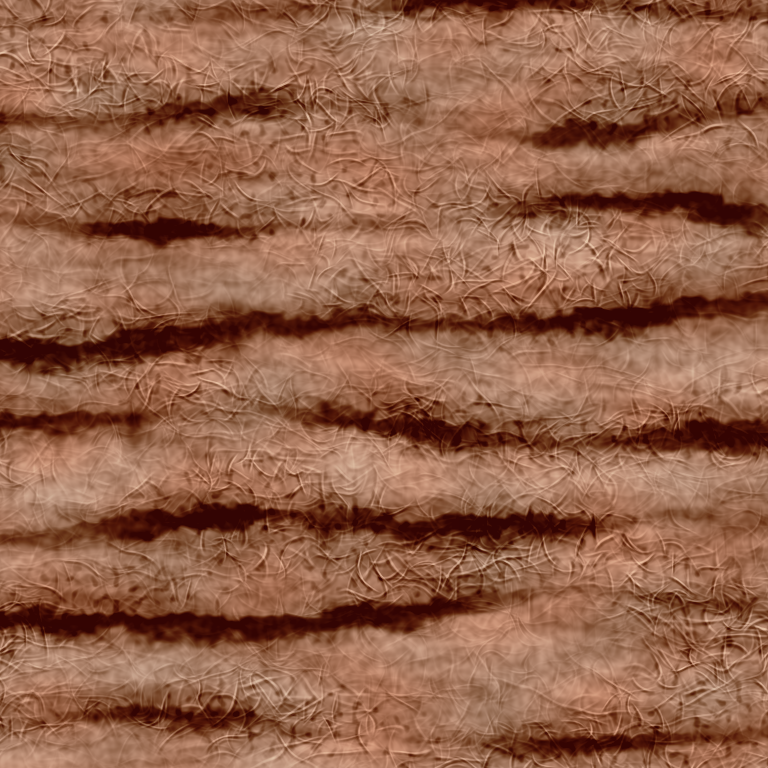
A WebGL 1 fragment shader for this texture:

```glsl
precision highp float;
// Fuzzy brown yarn laid in about seven and a half horizontal courses.
// Broken, tapering shadow gaps divide the courses; tufts of curved hairs,
// streaks, grain and pits form the nap, and one tone indexes a brown ramp.
uniform vec2 u_resolution;

const float ROWS = 7.4;          // courses down the canvas
const float ROW_OFFSET = 0.08;   // phase of the first gap, in rows
const float WANDER = 0.62;       // vertical drift of gaps, in rows
const float FRINGE = 0.13;       // raggedness of gap edges, in rows
const float GAP_DEPTH = 2.9;     // tone lost in the core of a gap
const float HALO_DEPTH = 1.35;   // tone lost around a gap
const float BASE_TONE = 4.25;    // ramp index of plain yarn
const float HAIR_WIDTH = 0.0013; // half width, in canvas units
const float HAIR_LIGHT = 1.55;
const float HAIR_SHADE = 1.6;
const int HAIR_LAYERS = 9;

const vec3 HOLLOW = vec3(0.20, 0.015, 0.01);
const vec3 SHADOW = vec3(0.32, 0.09, 0.03);
const vec3 UMBER = vec3(0.43, 0.22, 0.10);
const vec3 BROWN = vec3(0.54, 0.35, 0.24);
const vec3 ROSE = vec3(0.66, 0.47, 0.37);
const vec3 SAND = vec3(0.78, 0.59, 0.49);
const vec3 STRAW = vec3(0.91, 0.77, 0.65);

float hash(vec2 p) {
  vec3 q = fract(vec3(p.xyx) * 0.1031);
  q += dot(q, q.yzx + 33.33);
  return fract((q.x + q.y) * q.z);
}

vec2 gradient(vec2 cell) {
  float a = 6.2832 * hash(cell);
  return vec2(cos(a), sin(a));
}

float gradientNoise(vec2 p) {
  vec2 i = floor(p), f = p - i;
  vec2 u = f * f * f * (f * (f * 6.0 - 15.0) + 10.0);
  vec2 e = vec2(1.0, 0.0);
  float low = mix(dot(gradient(i), f), dot(gradient(i + e), f - e), u.x);
  float high = mix(dot(gradient(i + e.yx), f - e.yx),
                   dot(gradient(i + e.xx), f - e.xx), u.x);
  return mix(low, high, u.y);
}

// Shadow between courses: x is the tapering core with knots, y its wide halo.
vec2 gapShade(vec2 p) {
  float row = (1.0 - p.y) * ROWS - ROW_OFFSET;
  float ragged = FRINGE * (gradientNoise(p * vec2(14.0, 30.0))
               + 0.7 * gradientNoise(p * vec2(60.0, 75.0)));
  vec2 shade = vec2(0.0);
  for (int j = -1; j <= 2; j++) {
    float k = floor(row) + float(j);
    float drift = WANDER * gradientNoise(vec2(p.x * 1.9 + 3.1, k * 7.37 + 0.4));
    float d = row - k - drift;
    float open = smoothstep(-0.28, 0.25, gradientNoise(vec2(p.x * 2.9, k * 5.71 + 40.3)));
    float s = d / mix(0.45, 1.0, open) + ragged;
    float core = smoothstep(-0.13, -0.04, s) * (1.0 - smoothstep(0.04, 0.21, s));
    float halo = smoothstep(-0.52, -0.05, s) * (1.0 - smoothstep(0.0, 0.38, s));
    shade = max(shade, vec2(mix(0.15, 1.0, open) * core, mix(0.45, 1.0, open) * halo));
    vec2 knot = vec2((p.x - hash(vec2(k, 17.0))) / 0.016, (d - 0.05) / 0.22);
    float present = step(0.55, hash(vec2(k, 29.0)));
    shade.x = max(shade.x, present * exp(-dot(knot, knot)) * (0.9 + ragged));
  }
  return shade;
}

// One curved hair per cell; x is its lit body, y the shade along its side.
vec2 hairLayer(vec2 p, float scale, float lean, float spread, float seed) {
  vec2 g = p * scale + seed * 3.17, cell = floor(g), hair = vec2(0.0);
  float soft = max(HAIR_WIDTH, 0.65 / u_resolution.y) * scale;
  for (int y = -1; y <= 1; y++) {
    for (int x = -1; x <= 1; x++) {
      vec2 id = cell + vec2(float(x), float(y));
      vec2 key = id + seed * 19.0;
      vec2 q = g - id - vec2(hash(key), hash(key + 7.7));
      float a = lean + (hash(key + 13.1) - 0.5) * 3.1416 * spread;
      q = vec2(cos(a) * q.x + sin(a) * q.y, cos(a) * q.y - sin(a) * q.x);
      q.y -= (hash(key + 23.9) - 0.5) * 1.3 * spread * q.x * q.x;
      float strength = (1.0 - smoothstep(0.3, 0.95, abs(q.x)))
                     * mix(0.15, 1.0, hash(key + 31.3));
      float lit = 1.0 - smoothstep(0.2 * soft, 1.6 * soft, abs(q.y));
      float side = 1.0 - smoothstep(0.0, 2.6 * soft, abs(q.y + 2.3 * soft));
      hair = max(hair, strength * vec2(lit, side));
    }
  }
  return hair;
}

void main() {
  vec2 p = gl_FragCoord.xy / u_resolution.y;
  vec2 gap = gapShade(p);
  float nap = smoothstep(-0.25, 0.25, gradientNoise(p * vec2(3.4, 8.0) + 11.3) + 0.12 * gap.y);

  // Hairs: long and level when coarse, short and tangled when fine, in tufts.
  vec2 bend = 0.012 * vec2(gradientNoise(p * 21.0), gradientNoise(p * 21.0 + 60.0));
  vec2 hair = vec2(0.0);
  for (int i = 0; i < HAIR_LAYERS; i++) {
    float n = float(i);
    float tuft = smoothstep(-0.15, 0.25, gradientNoise(p * vec2(4.0, 7.0) + n * 13.7));
    float lean = (0.15 + 0.11 * n) * sin(n * 2.4);
    hair += mix(0.2, 1.0, tuft)
          * hairLayer(p + bend, 7.0 + 5.0 * n, lean, min(0.2 + 0.1 * n, 0.8), n + 1.0);
  }
  hair = min(hair, vec2(1.5));

  // Tone: broad wear, streaks, grain and pits, then gaps and hairs.
  float wear = gradientNoise(p * vec2(4.0, 10.0) + 31.7);
  float streak = gradientNoise(p * vec2(9.0, 46.0) + 9.1);
  float grain = gradientNoise(p * vec2(36.0, 50.0)) + gradientNoise(p * 100.0);
  float pits = smoothstep(0.12, 0.5, gradientNoise(p * 74.0 + 5.3));
  float tone = BASE_TONE + 1.3 * wear + 1.0 * streak + 0.9 * grain;
  tone -= nap * (0.1 + 1.5 * pits) + GAP_DEPTH * gap.x + HALO_DEPTH * gap.y;
  tone += (HAIR_LIGHT * hair.x - HAIR_SHADE * hair.y)
        * mix(0.35, 1.0, nap) * (1.0 - 0.68 * gap.x);

  vec3 color = mix(HOLLOW, SHADOW, clamp(tone, 0.0, 1.0));
  color = mix(color, UMBER, clamp(tone - 1.0, 0.0, 1.0));
  color = mix(color, BROWN, clamp(tone - 2.0, 0.0, 1.0));
  color = mix(color, ROSE, clamp(tone - 3.0, 0.0, 1.0));
  color = mix(color, SAND, clamp(tone - 4.0, 0.0, 1.0));
  color = mix(color, STRAW, clamp(0.6 * (tone - 5.0), 0.0, 1.0));

  // Reddish and greyish patches.
  float tint = gradientNoise(p * vec2(7.0, 12.0) + 83.0);
  color *= 1.0 + tint * vec3(0.05, -0.08, -0.15);
  gl_FragColor = vec4(clamp(color, 0.0, 1.0), 1.0);
}
```
